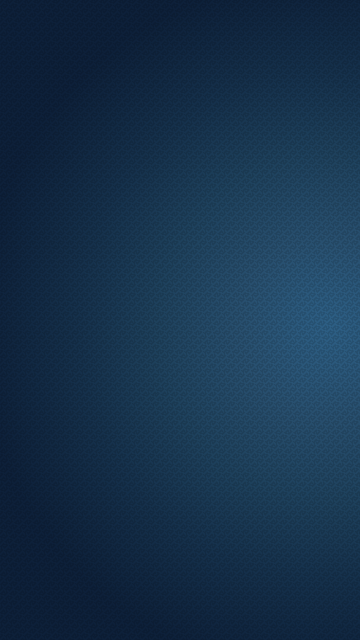
Write a Shadertoy shader that draws this background.

```glsl
// A deep blue wall lit by a soft round glow at its right side,
// covered with a faint woven fret of small diamond spirals.
// The glow is a radial colour ramp; the fret is a repeated square spiral turned 45 degrees.

const vec3 GLOW_CORE = vec3(0.165, 0.350, 0.490);
const vec3 GLOW_RIM  = vec3(0.147, 0.292, 0.408);
const vec3 TEAL      = vec3(0.110, 0.240, 0.342);
const vec3 DEEP      = vec3(0.078, 0.180, 0.280);
const vec3 NIGHT     = vec3(0.048, 0.118, 0.212);

const float TAU = 6.2831853;
const float FRET_COLUMNS = 38.0;
const float FRET_PITCH = 0.5;
const float FRET_CONTRAST = 0.065;

// Position of x between a and b, limited to 0..1
float ramp(float a, float b, float x) {
    return clamp((x - a) / (b - a), 0.0, 1.0);
}

// Colour at a distance from the light, in canvas widths
vec3 glowColor(float dist) {
    vec3 color = mix(GLOW_CORE, GLOW_RIM, ramp(0.0, 0.25, dist));
    color = mix(color, TEAL, ramp(0.25, 0.48, dist));
    color = mix(color, DEEP, ramp(0.48, 0.70, dist));
    return mix(color, NIGHT, ramp(0.70, 0.98, dist));
}

// Diamond spirals: -1 in the grooves, +1 on the raised threads
float fret(vec2 p, float columns, float pixel) {
    vec2 cell = fract(vec2(p.x + p.y, p.x - p.y) * columns) - 0.5;
    // Sliding one half by half a pitch joins the rings into a spiral
    cell.x += cell.y < 0.0 ? 0.5 * FRET_PITCH : 0.0;
    float ring = max(abs(cell.x), abs(cell.y));
    float wave = cos(TAU * ring / FRET_PITCH);
    float softness = clamp(TAU * columns * pixel / FRET_PITCH, 0.2, 1.0);
    return 2.0 * smoothstep(-softness, softness, wave) - 1.0;
}

void mainImage(out vec4 fragColor, in vec2 fragCoord) {
    vec2 p = fragCoord / iResolution.x;
    float height = iResolution.y / iResolution.x;

    // Light
    vec2 lightPos = vec2(0.92, 0.49 * height);
    vec3 color = glowColor(length(p - lightPos));

    // Weave
    color *= 1.0 + FRET_CONTRAST * fret(p, FRET_COLUMNS, 1.0 / iResolution.x);

    fragColor = vec4(color, 1.0);
}
```
